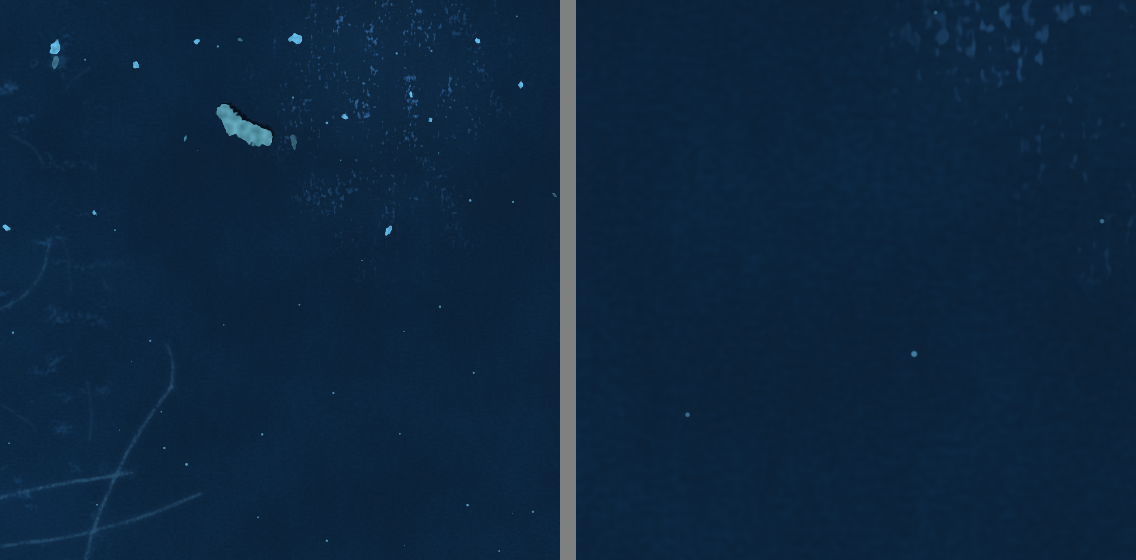
Left, the full canvas; right, a detail of the centre.
A Shadertoy shader for this texture:

```glsl
vec2 hash2(vec2 p) {
    vec3 q = fract(p.xyx * vec3(0.1031, 0.1030, 0.0973));
    q += dot(q, q.yzx + 33.33);
    return fract((q.xx + q.yz) * q.zy);
}

float gradientDot(vec2 cell, vec2 offset) {
    float angle = 6.2832 * hash2(cell + 57.0).x;
    return dot(vec2(cos(angle), sin(angle)), offset);
}

float noise(vec2 p) {
    vec2 i = floor(p), f = fract(p), e = vec2(1, 0);
    vec2 u = f * f * f * (f * (f * 6.0 - 15.0) + 10.0);
    return mix(mix(gradientDot(i, f), gradientDot(i + e, f - e), u.x),
               mix(gradientDot(i + e.yx, f - e.yx), gradientDot(i + 1.0, f - 1.0), u.x), u.y);
}

float fbm(vec2 p) {
    float sum = 0.0, amp = 1.0;
    for (int i = 0; i < 4; i++) {
        sum += amp * noise(p);
        p = mat2(1.6, 1.2, -1.2, 1.6) * p + 7.3;
        amp *= 0.5;
    }
    return sum;
}

// Distance to a segment bowed sideways by bend
float bowDistance(vec2 p, vec2 a, vec2 b, float bend) {
    vec2 d = b - a;
    float t = clamp(dot(p - a, d) / dot(d, d), 0.0, 1.0);
    return length(p - a - d * t - normalize(vec2(-d.y, d.x)) * bend * 4.0 * t * (1.0 - t));
}

// Broken chalky line with a faint halo
float scratch(vec2 p, vec2 a, vec2 b, float bend) {
    float dist = bowDistance(p + 0.004 * noise(p * 28.0), a, b, bend);
    float broken = clamp(0.55 + 0.8 * noise(p * 45.0) + 0.7 * noise(p * 170.0), 0.0, 1.0);
    return broken * smoothstep(0.0055, 0.0005, dist) + 0.12 * smoothstep(0.016, 0.0, dist);
}

// Worn patch made of short vertical and level flecks
float scuffs(vec2 p) {
    vec2 q = (p - vec2(0.69, 0.87)) / vec2(0.24, 0.36);
    float patchMask = smoothstep(1.15, 0.1, length(q) + 0.35 * fbm(p * 9.0));
    float upright = noise(p * vec2(150, 75)) + 0.6 * noise(p * vec2(260, 170));
    float level = noise(p * vec2(90, 190) + 31.0);
    float clumps = noise(p * vec2(28, 13) + 5.0);
    float flecks = smoothstep(0.28, 0.85, upright + 0.35 * level + 0.8 * clumps);
    return patchMask * (flecks + 0.09);
}

// Scattered paint chips: colour in rgb, coverage in a
vec4 chips(vec2 p, float edge) {
    vec4 result = vec4(0);
    for (int i = 0; i < 17; i++) {
        float id = float(i);
        vec2 h = hash2(vec2(id, 4.0)), k = hash2(vec2(id, 19.0));
        vec2 q = p - vec2(fract(id * 0.618 + 0.06 * h.x + 0.05), 0.93 - 0.46 * h.y * h.y * h.y);
        float angle = 0.6 + 2.4 * k.x;
        q = mat2(cos(angle), -sin(angle), sin(angle), cos(angle)) * q;
        float size = mix(0.004, 0.014, k.y * k.y);
        float dist = length(q * vec2(1.0, 1.2 + h.x)) - size;
        dist += size * 0.7 * noise(q / size * 1.2 + id * 3.7);
        vec3 tint = mix(vec3(0.36, 0.70, 0.87), vec3(0.20, 0.38, 0.46), smoothstep(0.5, 0.9, h.x));
        tint *= 1.0 + 0.25 * noise(p * 130.0);
        float cover = smoothstep(edge, -edge, dist);
        result = mix(result, vec4(tint, 1), cover);
    }
    return result;
}

// Tiny isolated dots, one candidate per cell
float specks(vec2 p) {
    vec2 cell = floor(p * 16.0), h = hash2(cell + 80.0);
    vec2 q = fract(p * 16.0) - 0.2 - 0.6 * hash2(cell + 9.0);
    float radius = 0.02 + 0.035 * h.y;
    return step(h.x, 0.12) * smoothstep(radius, radius * 0.4, length(q)) * (0.4 + 0.5 * h.y);
}

void mainImage(out vec4 fragColor, in vec2 fragCoord) {
    vec2 p = fragCoord / iResolution.y;
    float edge = max(0.0013, 0.75 / iResolution.y);

    // Dark mottled ground, lighter toward the left and bottom
    float tone = 0.22 + 0.4 * fbm(p * 5.0) + 0.15 * noise(p * vec2(60, 22));
    tone += 0.32 * smoothstep(0.4, 0.0, p.x) + 0.2 * smoothstep(0.4, 0.0, p.y);
    vec3 color = mix(vec3(0.043, 0.132, 0.218), vec3(0.05, 0.17, 0.29), clamp(tone, 0.0, 1.1));
    color *= 1.0 + 0.09 * noise(p * 190.0) + 0.06 * noise(p * vec2(90, 240));

    // Faint hazy rubs on the left side
    float rub = smoothstep(0.25, 0.9, fbm(p * vec2(14, 22) + 40.0) + 0.4 * noise(p * 130.0));
    color += vec3(0.05, 0.10, 0.14) * rub * smoothstep(0.32, 0.02, p.x);

    color = mix(color, vec3(0.19, 0.40, 0.61), 0.85 * scuffs(p));

    // Long curved scratches, then random hairlines
    float lines = scratch(p, vec2(0.15, -0.01), vec2(0.307, 0.31), 0.02);
    lines += 0.7 * scratch(p, vec2(0.307, 0.31), vec2(0.298, 0.385), -0.006);
    lines += scratch(p, vec2(-0.01, 0.108), vec2(0.235, 0.155), 0.004);
    lines += 0.8 * scratch(p, vec2(-0.01, 0.025), vec2(0.36, 0.12), -0.018);
    lines += 0.6 * scratch(p, vec2(-0.01, 0.445), vec2(0.088, 0.56), -0.024);
    for (int i = 0; i < 7; i++) {
        vec2 h = hash2(vec2(i, 33)), k = hash2(vec2(i, 71));
        vec2 start = h * vec2(0.26, 0.85);
        lines += 0.25 * scratch(p, start, start + vec2(0.09, 0.2) * (k - 0.5) + 0.02, 0.012 * (k.x - 0.5));
    }
    color = mix(color, vec3(0.20, 0.38, 0.52), 0.6 * min(lines, 1.0));

    color = mix(color, vec3(0.36, 0.66, 0.82), specks(p));
    vec4 chip = chips(p, edge);
    color = mix(color, chip.rgb / max(chip.a, 0.001), chip.a);

    // Large ragged flake with a thin shadow on its upper right
    float ragged = 0.010 * noise(p * 55.0) + 0.005 * noise(p * 140.0);
    float flake = bowDistance(p, vec2(0.403, 0.795), vec2(0.467, 0.757), -0.008) + ragged - 0.0165;
    float shadow = bowDistance(p - 0.004, vec2(0.403, 0.795), vec2(0.467, 0.757), -0.008) + ragged - 0.0165;
    color *= 1.0 - 0.55 * smoothstep(0.004, -0.002, shadow);
    vec3 flakeColor = mix(vec3(0.27, 0.50, 0.57), vec3(0.40, 0.68, 0.76), 0.5 + 0.9 * noise(p * 75.0));
    color = mix(color, flakeColor, smoothstep(edge, -edge, flake));

    fragColor = vec4(color, 1);
}
```
